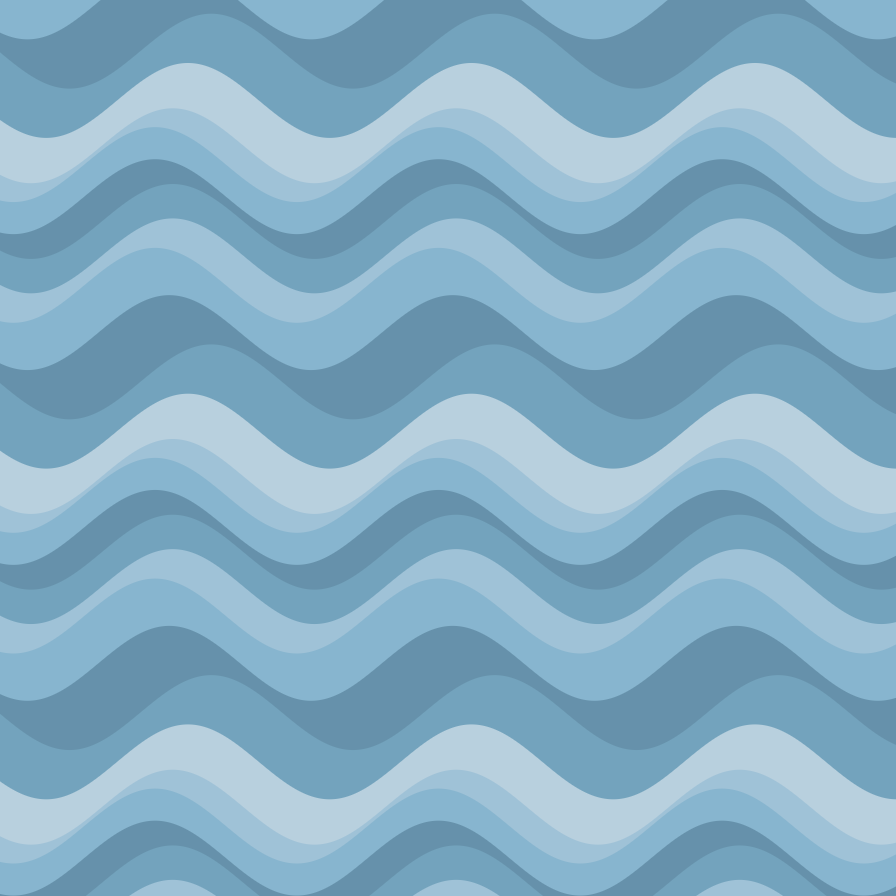
Give the GLSL for this pattern, as a Shadertoy shader.

```glsl
// Layered sea waves: nine flat bands with sine-shaped upper edges, stacked downwards.
// Each band is painted over the one above it; small phase shifts between edges
// make the bands swell and thin. The stack of nine repeats down the canvas.

#define WAVELENGTH 0.3164    // crest to crest
#define STACK_HEIGHT 0.3691  // height of one set of bands
#define STACK_TOP 0.0703     // first pale crest, below the top
#define AMPLITUDE 0.0418     // half the crest to trough height
#define BANDS 9
#define FIRST_STACK -1
#define LAST_STACK 2

const float TAU = 6.2831853;

const vec3 TONES[5] = vec3[5](
    vec3(0.400, 0.570, 0.670),  // deep
    vec3(0.450, 0.640, 0.740),  // steel
    vec3(0.530, 0.710, 0.810),  // sky
    vec3(0.625, 0.760, 0.843),  // light
    vec3(0.722, 0.815, 0.870)); // pale

// x: crest position in wavelengths, y: crest depth in stacks, z: tone
const vec3 EDGES[BANDS] = vec3[BANDS](
    vec3(0.663, 0.000, 4.0),
    vec3(0.609, 0.137, 3.0),
    vec3(0.547, 0.194, 2.0),
    vec3(0.547, 0.291, 0.0),
    vec3(0.609, 0.366, 1.0),
    vec3(0.609, 0.470, 3.0),
    vec3(0.547, 0.559, 2.0),
    vec3(0.597, 0.702, 0.0),
    vec3(0.745, 0.851, 1.0));

// Signed distance below a wave edge, corrected for its slope
float belowWave(vec2 p, float crestX, float crestY) {
    float phase = TAU * (p.x / WAVELENGTH - crestX);
    float edge = crestY + AMPLITUDE * (1.0 - cos(phase));
    float slope = AMPLITUDE * TAU / WAVELENGTH * sin(phase);
    return (p.y - edge) / sqrt(1.0 + slope * slope);
}

void mainImage(out vec4 fragColor, in vec2 fragCoord) {
    // Canvas heights, measured down from the top left
    vec2 p = vec2(fragCoord.x, iResolution.y - fragCoord.y) / iResolution.y;
    float pixel = 1.0 / iResolution.y;

    // Paint the bands from top to bottom
    vec3 color = TONES[1];
    for (int stack = FIRST_STACK; stack <= LAST_STACK; stack++) {
        for (int i = 0; i < BANDS; i++) {
            vec3 band = EDGES[i];
            float crestY = STACK_TOP + (float(stack) + band.y) * STACK_HEIGHT;
            float dist = belowWave(p, band.x, crestY);
            float cover = clamp(dist / pixel + 0.5, 0.0, 1.0);
            color = mix(color, TONES[int(band.z)], cover);
        }
    }
    fragColor = vec4(color, 1.0);
}
```
